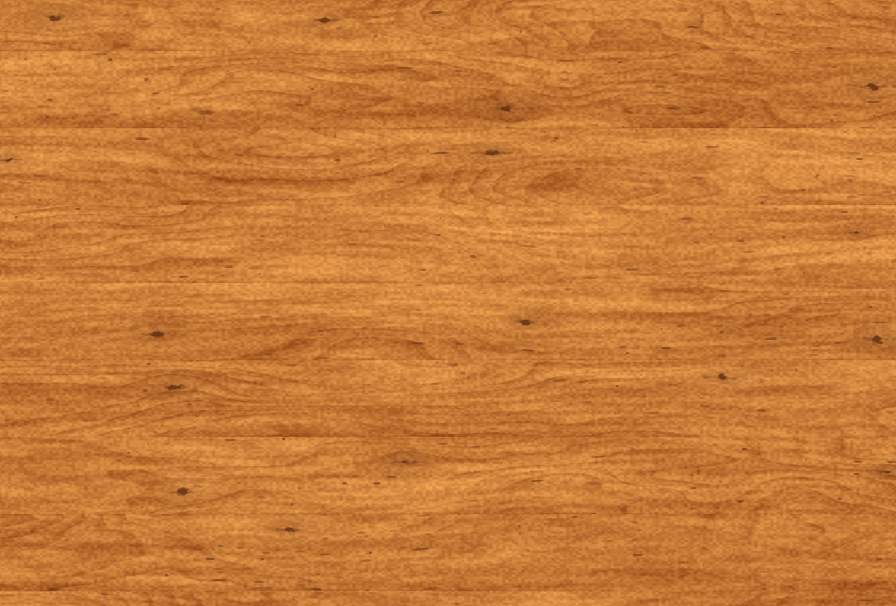
Give the GLSL for this texture, as a Shadertoy shader.

```glsl
// Warm honey-coloured wood laid in horizontal planks. Each plank gets growth rings
// (contours of a stretched noise field bent around knots), fine fibres along the
// grain, short dark pores and a faint speckle, all added up as one tone.

const vec3  WOOD_COLOR   = vec3(0.782, 0.482, 0.217);
const vec3  TONE_TINT    = vec3(1.0, 1.0, 0.65);
const vec3  KNOT_COLOR   = vec3(0.40, 0.20, 0.085);
const float PLANK_HEIGHT = 0.1272;
const float PLANK_OFFSET = 0.025;
const float RING_COUNT   = 9.0;
const float RING_DEPTH   = 0.095;
const float FIBRE_DEPTH  = 0.11;
const float STREAK_DEPTH = 0.10;
const float SPECKLE_DEPTH = 0.12;
const float PORE_DEPTH   = 0.65;
const int   KNOTS_PER_PLANK = 3;
const float KNOT_CHANCE  = 0.62;

float hash(vec2 p) {
    vec3 h = fract(vec3(p.xyx) * 0.1031);
    h += dot(h, h.yzx + 33.33);
    return fract((h.x + h.y) * h.z);
}

float noise(vec2 p) {
    vec2 i = floor(p), f = fract(p);
    vec2 u = f * f * f * (f * (f * 6.0 - 15.0) + 10.0);
    return mix(mix(hash(i), hash(i + vec2(1, 0)), u.x),
               mix(hash(i + vec2(0, 1)), hash(i + vec2(1, 1)), u.x), u.y);
}

float fbm(vec2 p) {
    return 0.62 * noise(p) + 0.26 * noise(p * 2.1 + 17.3) + 0.12 * noise(p * 4.3 + 41.7);
}

// One dash per grid cell, present with the given chance.
float pores(vec2 p, vec2 cell, float chance, float seed) {
    vec2 id = floor(p / cell) + seed;
    vec2 center = 0.3 + 0.4 * vec2(hash(id + 3.1), hash(id + 7.7));
    vec2 d = abs(fract(p / cell) - center) * cell;
    float size = hash(id + 11.9);
    float halfLength = cell.x * mix(0.04, 0.26, size * size);
    float taper = 1.0 - smoothstep(0.3, 1.0, d.x / halfLength);
    float halfWidth = mix(0.0007, 0.0017, hash(id + 19.3)) * taper;
    float soft = max(0.0014, 0.7 / iResolution.y);
    float dash = taper * (1.0 - smoothstep(halfWidth, halfWidth + soft, d.y));
    return dash * step(hash(id), chance) * mix(0.4, 1.0, hash(id + 23.5));
}

// Bends the grain around the knots of a plank; returns how dark the knots are here.
float bendAroundKnots(vec2 p, float plank, inout vec2 grain) {
    float dark = 0.0;
    float rough = fbm(p * vec2(90.0, 150.0)) - 0.5;
    for (int i = 0; i < KNOTS_PER_PLANK; i++) {
        vec2 seed = vec2(plank * 5.0 + 31.0, float(i) * 9.0 + 4.0);
        float present = step(hash(seed), KNOT_CHANCE);
        float width = iResolution.x / iResolution.y;
        vec2 knot = vec2((float(i) + hash(seed + 1.3)) / float(KNOTS_PER_PLANK) * width,
            PLANK_OFFSET + PLANK_HEIGHT * (plank + mix(0.15, 0.85, hash(seed + 2.6))));
        vec2 rel = p - knot;
        float size = mix(0.004, 0.0095, hash(seed + 4.2));
        float pull = exp(-dot(rel / vec2(7.0, 3.2), rel / vec2(7.0, 3.2)) / (size * size));
        grain.y -= present * 0.85 * rel.y * pull;
        float core = length(rel / vec2(1.3, 0.9)) / size + rough * 1.8;
        float tail = length(rel / vec2(4.5, 0.45)) / size + rough * 2.2;
        float mark = 0.75 * (1.0 - smoothstep(0.25, 1.1, core))
                   + 0.35 * (1.0 - smoothstep(0.2, 1.1, tail)) + 0.14 * pull;
        dark = max(dark, present * mark);
    }
    return min(dark, 0.9);
}

void mainImage(out vec4 fragColor, in vec2 fragCoord) {
    vec2 p = fragCoord / iResolution.y;
    float row = (p.y - PLANK_OFFSET) / PLANK_HEIGHT;
    float plank = floor(row);
    float across = row - plank;
    vec2 plankSeed = vec2(plank + 12.0, 5.0);

    // Grain coordinates, shifted per plank so the figure breaks at each seam
    vec2 grain = p + vec2(plank * 7.37 + 20.0, plank * 3.19 + 10.0);
    float knotDark = bendAroundKnots(p, plank, grain);

    // Growth rings: low slopes make looping figure, high slopes straight lines
    float figure = fbm(grain * vec2(1.9, 7.5));
    float slope = mix(0.6, 4.5, hash(plankSeed));
    float jitter = 0.022 * noise(grain * vec2(14.0, 90.0));
    float field = RING_COUNT * (figure * 1.25 + grain.y * slope + jitter);
    float ring = fract(field);
    float edge = clamp(fwidth(field) * 1.2, 0.12, 0.5);
    float band = pow(ring, 3.0) * (1.0 - smoothstep(1.0 - edge, 1.0, ring));
    float ringStrength = smoothstep(0.2, 0.75, noise(grain * vec2(3.0, 14.0) + 50.0));

    // Fibres and streaks follow the figure slightly
    vec2 flow = vec2(grain.x, grain.y + 0.05 * figure);
    float fibre = noise(flow * vec2(13.0, 150.0)) - 0.5;
    float streak = noise(flow * vec2(3.5, 48.0) + 70.0) - 0.5;
    float speckle = noise(p * vec2(190.0, 280.0)) - 0.5;
    float patches = noise(grain * vec2(2.2, 8.0) + 90.0) - 0.5;

    float tone = 0.018 + FIBRE_DEPTH * fibre + STREAK_DEPTH * streak + SPECKLE_DEPTH * speckle;
    tone += 0.05 * patches - RING_DEPTH * band * mix(0.45, 1.4, ringStrength);

    // Plank shade and seam
    tone += 0.03 * (hash(plankSeed + 8.0) - 0.5) + 0.025 * (across - 0.5);
    float seam = min(across, 1.0 - across) * PLANK_HEIGHT;
    tone -= 0.035 * (1.0 - smoothstep(0.0, 0.0035, seam));
    vec3 color = WOOD_COLOR + tone * TONE_TINT;

    // Dark pores in loose clusters, then knots
    float cluster = smoothstep(0.25, 0.8, noise(grain * vec2(3.0, 11.0) + 130.0));
    float pore = max(pores(flow, vec2(0.085, 0.012), 0.04 + 0.2 * cluster, 3.0),
                     0.5 * pores(flow + 0.37, vec2(0.05, 0.009), 0.1 + 0.2 * cluster, 57.0));
    color = mix(color, KNOT_COLOR, PORE_DEPTH * pore);
    color = mix(color, KNOT_COLOR, knotDark);
    fragColor = vec4(clamp(color, 0.0, 1.0), 1.0);
}
```
